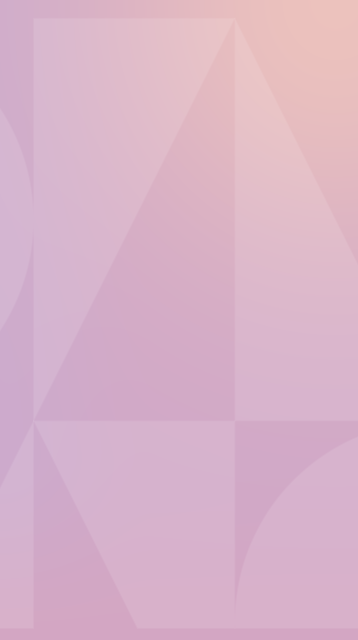
Give the GLSL for this background, as a Shadertoy shader.

```glsl
// Pastel mosaic of translucent triangles and discs over a mauve-to-peach glow.
#define CELL 0.3145               // tile width, in canvas heights
#define CORNER vec2(0.0525, 0.3424) // grid crossing at the lower left
#define FOOT 1.031                // depth of the lower row, in tiles
#define VEIL 0.115                // opacity of the light shapes
#define EDGE 0.0028               // edge softness, in canvas heights
#define MAUVE vec3(0.816, 0.658, 0.781)
#define LAVENDER vec3(0.802, 0.667, 0.800)
#define ROSE vec3(0.828, 0.652, 0.763)
#define PEACH vec3(0.925, 0.760, 0.740)
#define GLOW_CENTRE vec2(0.525, 1.0)
#define GLOW_SIZE vec2(0.370, 0.415)

// Signed distances, positive inside
float disc(vec2 q, vec2 centre) { return 1.0 - length(q - centre); }
float slope(vec2 q, vec2 through, vec2 normal) {
    return dot(q - through, normalize(normal));
}
float slab(float x, float low, float high) { return min(x - low, high - x); }

// Shape held by each tile; columns run -1, 0, 1
float upperShape(vec2 q, int column) {
    if (column < 0) return disc(q, vec2(-1.0, 1.0));
    if (column == 0) return slope(q, vec2(0.0), vec2(-2.0, 1.0));
    return slope(q, vec2(1.0, 2.0), vec2(-2.0, -1.0));
}
float lowerShape(vec2 q, int column) {
    if (column < 0) return slope(q, vec2(0.0), vec2(2.0, -1.0));
    if (column == 0) return slope(q, vec2(0.0), vec2(2.0, 1.0));
    return disc(q, vec2(2.0, -1.0));
}

vec3 background(vec2 p) {
    vec3 color = mix(LAVENDER, MAUVE, smoothstep(0.0, 0.24, p.x));
    color = mix(color, ROSE, 1.0 - smoothstep(-0.02, 0.30, p.y));
    vec2 g = (p - GLOW_CENTRE) / GLOW_SIZE;
    return mix(color, PEACH, exp(-dot(g, g)));
}

void mainImage(out vec4 fragColor, in vec2 fragCoord) {
    vec2 p = fragCoord / iResolution.y;
    vec2 q = (p - CORNER) / CELL;
    float soft = max(EDGE, 1.0 / iResolution.y) / CELL;

    // Sum the smooth coverage of every tile's shape
    float coverage = 0.0;
    for (int column = -1; column <= 1; column++) {
        float left = float(column);
        float across = slab(q.x, left, left + 1.0);
        float upper = min(min(across, slab(q.y, 0.0, 2.0)), upperShape(q, column));
        float lower = min(min(across, slab(q.y, -FOOT, 0.0)), lowerShape(q, column));
        coverage += clamp(upper / soft + 0.5, 0.0, 1.0);
        coverage += clamp(lower / soft + 0.5, 0.0, 1.0);
    }

    vec3 color = mix(background(p), vec3(1.0), VEIL * min(coverage, 1.0));
    fragColor = vec4(color, 1.0);
}
```
